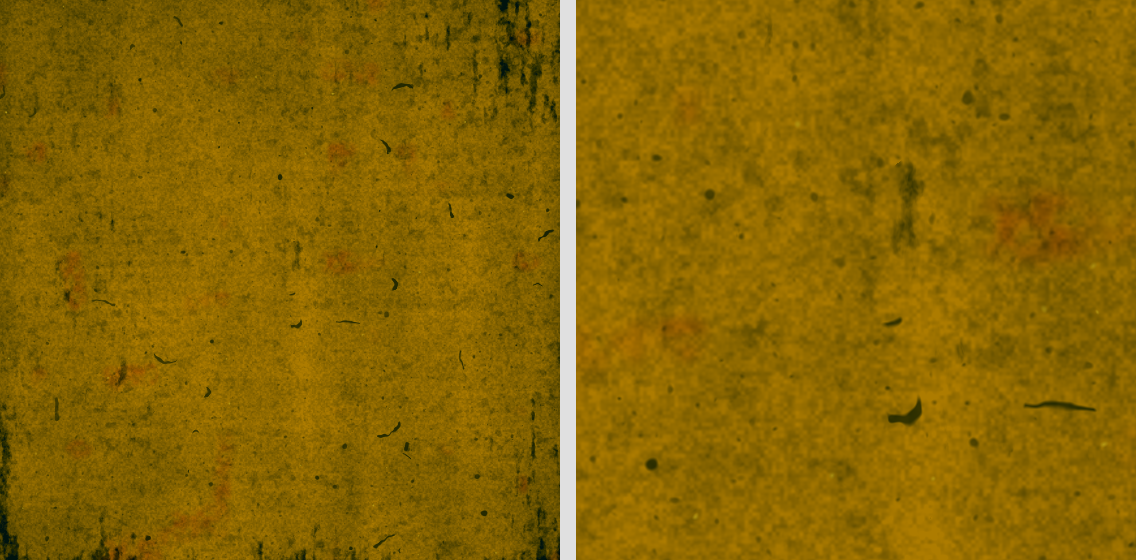
Left: the whole. Right: its middle third, enlarged.
Reproduce this texture procedurally as a Shadertoy shader.

```glsl
// Worn ochre paint: a vignetted, grainy coat under olive grime, specks and scratches.
// All layers add to or darken one scalar tone, which a linear ramp turns into colour;
// rare rust stains and bright flecks are then mixed over it.

const float CENTRE_TONE  = 0.585;  // paint brightness in the middle
const float VIGNETTE     = 0.30;   // tone lost with squared distance
const float GRAIN        = 0.19;   // fine paint grain
const float MOTTLE       = 0.17;   // broad cloudy variation
const float BRUSH        = 0.09;   // faint horizontal and vertical strokes
const float SPECKLE      = 0.13;   // soft small dark spots
const float GRIME        = 0.34;   // streaked dirt in the worn areas
const float SOFT         = 0.0014; // edge softness in canvas units
const int   SCRATCHES    = 26;
const vec3  RAMP_BASE    = vec3(0.0, 0.075, 0.0);
const vec3  RAMP_SLOPE   = vec3(1.0, 0.605, 0.0);
const vec3  DEEP_TINT    = vec3(0.0, 0.0, 0.05);
const vec3  RUST         = vec3(0.48, 0.21, 0.0);
const vec3  FLECK        = vec3(0.72, 0.62, 0.08);

vec3 hash3(vec2 p) {
    vec3 q = fract(p.xyx * vec3(0.1031, 0.1030, 0.0973));
    q += dot(q, q.yxz + 33.33);
    return fract((q.xxy + q.yzz) * q.zyx);
}

float noise(vec2 p) {
    vec2 i = floor(p), f = fract(p);
    f = f * f * (3.0 - 2.0 * f);
    float low  = mix(hash3(i).x, hash3(i + vec2(1, 0)).x, f.x);
    float high = mix(hash3(i + vec2(0, 1)).x, hash3(i + vec2(1, 1)).x, f.x);
    return mix(low, high, f.y);
}

float fbm(vec2 p) {
    float sum = 0.0, amp = 0.533;
    for (int i = 0; i < 4; i++) {
        sum += amp * noise(p);
        p = mat2(1.6, 1.2, -1.2, 1.6) * p + 17.3;
        amp *= 0.5;
    }
    return sum;
}

// One jittered speck per grid cell, kept with the given probability.
float specks(vec2 p, float cells, float chance, float maxRadius, float seed) {
    vec2 g = p * cells + seed;
    vec3 h = hash3(floor(g) + seed), k = hash3(floor(g) + seed + 71.0);
    vec2 d = fract(g) - 0.25 - 0.5 * h.xy;
    d.x *= mix(0.75, 1.3, k.x);
    float radius = maxRadius * mix(0.3, 1.0, k.y * k.y);
    float soft = SOFT * cells;
    float disc = 1.0 - smoothstep(radius - soft, radius + soft, length(d));
    return disc * step(h.z, chance) * mix(0.45, 1.0, k.z);
}

// Short bent gouges, thicker and thinner along their length.
float scratches(vec2 p) {
    float mark = 0.0;
    for (int i = 0; i < SCRATCHES; i++) {
        vec3 h = hash3(vec2(float(i), 5.0)), k = hash3(vec2(float(i), 43.0));
        float a = 6.2832 * h.z, c = cos(a), s = sin(a);
        vec2 q = mat2(c, -s, s, c) * (p - h.xy);
        float len = mix(0.003, 0.021, k.x * k.x);
        q.y += (k.y - 0.5) * q.x * q.x / len;
        float width = mix(0.0008, 0.0042, k.z * noise(p * 130.0 + h.xy * 40.0) * 1.4);
        float d = length(vec2(max(abs(q.x) - len, 0.0), q.y)) - width;
        mark = max(mark, (1.0 - smoothstep(-SOFT, SOFT, d)) * mix(0.6, 1.0, h.x));
    }
    return mark;
}

float patchMask(vec2 p, vec2 centre, vec2 size) {
    vec2 d = (p - centre) / size;
    return exp(-dot(d, d));
}

// Where dirt gathers: the borders, two corners and a few loose clouds.
float wearMask(vec2 p) {
    float wear = 0.75 * patchMask(p, vec2(1.0, 0.93), vec2(0.30, 0.16));
    wear += 0.8 * patchMask(p, vec2(0.0, 0.12), vec2(0.06, 0.16));
    wear += 0.55 * patchMask(p, vec2(0.19, 0.32), vec2(0.07, 0.16));
    wear += 0.5 * patchMask(p, vec2(0.94, 0.22), vec2(0.10, 0.20));
    wear += 0.6 * exp(-p.y / 0.05);
    wear += 1.1 * (fbm(p * vec2(6.0, 3.5) + 9.0) - 0.42);
    return clamp(wear, 0.0, 1.0);
}

void mainImage(out vec4 fragColor, in vec2 fragCoord) {
    vec2 p = fragCoord / iResolution.y;
    vec2 warp = vec2(noise(p * 150.0), noise(p * 150.0 + 60.0)) - 0.5;
    vec2 rough = p + 0.003 * warp;
    float wear = wearMask(p);

    // Paint coat
    vec2 fromCentre = p - vec2(0.52, 0.47);
    float tone = CENTRE_TONE - VIGNETTE * dot(fromCentre, fromCentre);
    tone += MOTTLE * (fbm(p * 7.0) - 0.5);
    tone += BRUSH * (fbm(vec2(p.x * 4.0, p.y * 75.0 + 3.0 * noise(p * 5.0))) - 0.5);
    tone += BRUSH * (noise(p * vec2(24.0, 2.0) + 31.0) - 0.5);
    tone += GRAIN * (0.6 * noise(p * 230.0) + 0.6 * noise(p * 430.0 + 13.0) - 0.6);

    // Dirt
    float spots = smoothstep(0.53, 0.8, fbm(rough * 75.0));
    tone -= SPECKLE * spots * mix(0.6, 1.6, wear);
    float streak = 0.5 * noise(rough * vec2(105.0, 15.0)) + 0.5 * fbm(rough * vec2(130.0, 70.0));
    float limit = mix(0.82, 0.40, wear);
    tone -= GRIME * smoothstep(limit, limit + 0.3, streak);

    // Specks and gouges
    float dark = 0.5 * specks(rough, 85.0, 0.10 + 0.2 * wear, 0.21, 3.0);
    dark = max(dark, 0.65 * specks(rough, 43.0, 0.13 + 0.15 * wear, 0.14, 19.0));
    dark = max(dark, specks(rough, 17.0, 0.16, 0.085, 37.0));
    dark = max(dark, scratches(rough));
    tone = mix(tone, 0.05, 0.9 * dark);

    // Colour
    tone = clamp(tone, 0.0, 0.68);
    vec3 colour = RAMP_BASE + RAMP_SLOPE * tone;
    colour += DEEP_TINT * (1.0 - smoothstep(0.03, 0.16, tone));
    float rust = smoothstep(0.78, 0.95, noise(p * 15.0 + 80.0)) * noise(rough * 95.0);
    colour = mix(colour, RUST * tone / 0.5, 0.55 * rust);
    colour = mix(colour, FLECK, specks(rough, 38.0, 0.045, 0.07, 53.0));
    fragColor = vec4(colour, 1.0);
}
```
